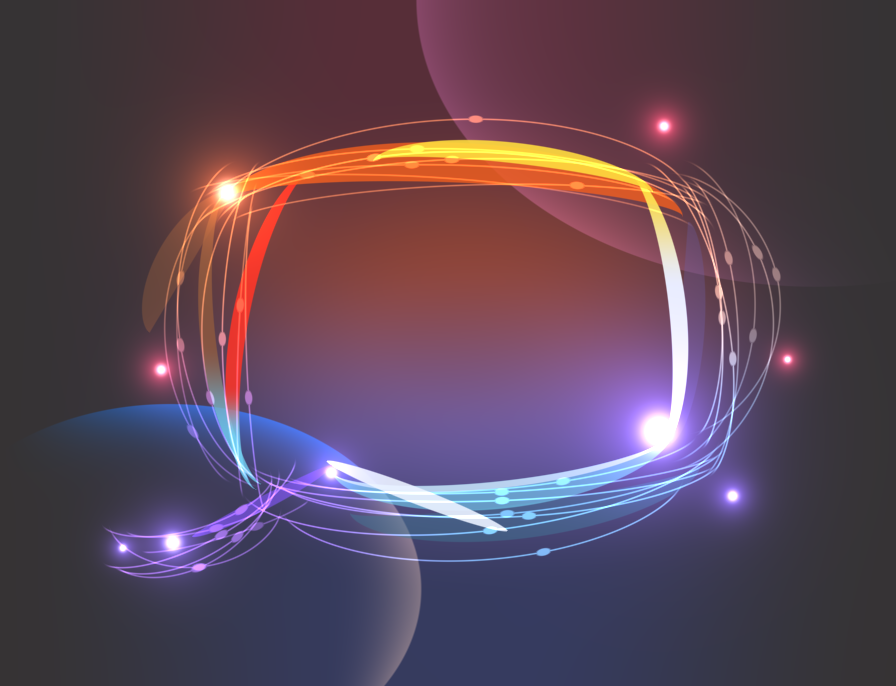
This background is drawn by a WebGL 1 fragment shader. Its source:

```glsl
precision highp float;
uniform vec2 u_resolution;

const float ASPECT = 1.306;
const float ROUNDNESS = 0.6;
const float THREAD_WIDTH = 0.0011;
const float THREAD_LIGHT = 0.62;
const int SIDES = 5;
const int THREADS_PER_SIDE = 7;

const vec3 CHARCOAL = vec3(0.21, 0.20, 0.205);
const vec3 NAVY = vec3(0.21, 0.23, 0.37);
const vec3 MAROON = vec3(0.34, 0.18, 0.22);
const vec3 RUST = vec3(0.57, 0.27, 0.21);
const vec3 PERIWINKLE = vec3(0.42, 0.37, 0.66);
const vec3 ORANGE = vec3(0.95, 0.37, 0.12);
const vec3 YELLOW = vec3(1.0, 0.86, 0.24);
const vec3 RED = vec3(1.0, 0.20, 0.15);
const vec3 PINK = vec3(1.0, 0.22, 0.38);
const vec3 CYAN = vec3(0.45, 0.82, 0.95);
const vec3 TEAL = vec3(0.25, 0.47, 0.58);
const vec3 VIOLET = vec3(0.52, 0.34, 1.0);
const vec3 ICE = vec3(0.92, 0.95, 1.0);
const vec3 BRONZE = vec3(0.55, 0.35, 0.24);

float hash(float n) {
  n = fract(n * 0.1031);
  n *= n + 33.33;
  n *= n + n;
  return fract(n);
}

// Position along a chord (0 to 1) and height to its left
vec2 chordFrame(vec2 p, vec2 a, vec2 b) {
  vec2 d = b - a;
  return vec2(dot(p - a, d) / dot(d, d), dot(p - a, vec2(-d.y, d.x)) / length(d));
}

// Signed distance to a rounded bow over the chord
float bowDistance(vec2 c, float span, float bulge) {
  float q = clamp(4.0 * c.x * (1.0 - c.x), 0.001, 1.0);
  float slope = bulge * ROUNDNESS * pow(q, ROUNDNESS - 1.0) * 4.0 * (1.0 - 2.0 * c.x) / span;
  return (c.y - bulge * pow(q, ROUNDNESS)) * inversesqrt(1.0 + slope * slope);
}

// Filled area between two bows on one chord
float crescent(vec2 p, vec2 a, vec2 b, float outer, float inner) {
  float px = 0.9 / u_resolution.y;
  float span = distance(a, b);
  vec2 c = chordFrame(p, a, b);
  float fill = smoothstep(-px, px, -bowDistance(c, span, outer))
             * smoothstep(-px, px, bowDistance(c, span, inner));
  return fill * step(0.0, c.x) * step(c.x, 1.0);
}

vec3 neon(vec2 p) {
  vec3 cool = mix(vec3(0.72, 0.42, 1.0), CYAN, smoothstep(0.4, 0.75, p.x));
  vec3 warm = mix(vec3(1.0, 0.58, 0.28), vec3(0.9, 0.75, 0.65), smoothstep(0.95, 1.1, p.x));
  return mix(cool, warm, smoothstep(0.33, 0.62, p.y));
}

vec3 threads(vec2 p) {
  float px = 0.9 / u_resolution.y;
  float light = 0.0;
  for (int side = 0; side < SIDES; side++) {
    vec2 a = vec2(0.31, 0.68), b = vec2(1.02, 0.69);
    vec2 bulges = vec2(0.045, 0.13);
    if (side == 1) { a = vec2(0.38, 0.28); b = vec2(0.35, 0.74); bulges = vec2(0.01, 0.12); }
    if (side == 2) { a = vec2(0.97, 0.74); b = vec2(1.00, 0.33); bulges = vec2(0.01, 0.16); }
    if (side == 3) { a = vec2(1.03, 0.34); b = vec2(0.39, 0.29); bulges = vec2(0.04, 0.10); }
    if (side == 4) { a = vec2(0.42, 0.30); b = vec2(0.17, 0.21); bulges = vec2(0.01, 0.08); }
    for (int i = 0; i < THREADS_PER_SIDE; i++) {
      float id = float(side * THREADS_PER_SIDE + i) * 7.0 + 3.0;
      vec2 start = a + 0.075 * (vec2(hash(id), hash(id + 1.0)) - 0.5);
      vec2 end = b + 0.075 * (vec2(hash(id + 2.0), hash(id + 3.0)) - 0.5);
      float span = distance(start, end);
      vec2 c = chordFrame(p, start, end);
      float d = bowDistance(c, span, mix(bulges.x, bulges.y, hash(id + 4.0)));
      float ends = smoothstep(0.0, 0.04, c.x) * (1.0 - smoothstep(0.96, 1.0, c.x));
      float line = 1.0 - smoothstep(THREAD_WIDTH - px, THREAD_WIDTH + px, abs(d));
      float bead = length(vec2((c.x - mix(0.2, 0.8, hash(id + 5.0))) * span * 0.5, d));
      line = max(line, 1.0 - smoothstep(0.004, 0.004 + 2.0 * px, bead));
      light += line * ends * mix(0.5, 1.0, hash(id + 6.0));
    }
  }
  return neon(p) * min(light, 1.4) * THREAD_LIGHT;
}

vec3 flare(vec2 p, vec2 at, vec3 tint, float size) {
  float r = distance(p, at) / size;
  return tint * exp(-r) + exp(-r * r * 7.0);
}

void main() {
  vec2 p = gl_FragCoord.xy / u_resolution * vec2(ASPECT, 1.0);

  // Backdrop and inner glow
  float middle = 1.0 - smoothstep(0.15, 1.0, abs(p.x - 0.653) / 0.65);
  vec3 col = mix(CHARCOAL, mix(NAVY, MAROON, smoothstep(0.1, 0.9, p.y)), middle);
  float glow = 1.0 - smoothstep(0.3, 1.5, length((p - vec2(0.68, 0.5)) / vec2(0.36, 0.25)));
  col = mix(col, mix(PERIWINKLE, RUST, smoothstep(0.3, 0.66, p.y)), glow);

  // Translucent discs
  vec2 high = (p - vec2(1.19, 1.0)) / vec2(0.583, 0.418);
  float k = length(high);
  float inside = 1.0 - smoothstep(0.997, 1.003, k);
  col += inside * vec3(0.17, 0.09, 0.17) * (0.12 + exp(-7.0 * abs(1.0 - k)))
       * (1.0 - smoothstep(0.75, 1.35, p.x));
  vec2 low = (p - vec2(0.247, 0.141)) / vec2(0.367, 0.27);
  k = length(low);
  inside = 1.0 - smoothstep(0.995, 1.005, k);
  col += inside * exp(-6.0 * abs(1.0 - k)) * (vec3(-0.06, 0.18, 0.48) * smoothstep(0.35, 0.95, low.y)
       * smoothstep(0.0, 0.28, p.x) + vec3(0.30, 0.23, 0.15) * smoothstep(0.6, 0.95, low.x));

  // Ribbons: left, top, right, bottom
  col = mix(col, BRONZE, 0.45 * crescent(p, vec2(0.218, 0.515), vec2(0.34, 0.719), 0.05, 0.0));
  vec3 leftTint = mix(CYAN, BRONZE, smoothstep(0.36, 0.5, p.y));
  col = mix(col, leftTint, 0.8 * crescent(p, vec2(0.383, 0.294), vec2(0.332, 0.719), 0.065, 0.043));
  vec3 redTint = mix(CYAN, RED, smoothstep(0.36, 0.44, p.y));
  col = mix(col, redTint, 0.85 * crescent(p, vec2(0.374, 0.286), vec2(0.459, 0.754), 0.08, 0.056));
  col = mix(col, ORANGE, 0.8 * crescent(p, vec2(0.332, 0.711), vec2(0.995, 0.685), 0.094, 0.036));
  col = mix(col, YELLOW, 0.9 * crescent(p, vec2(0.544, 0.765), vec2(0.952, 0.719), 0.05, 0.02));
  col = mix(col, PERIWINKLE, 0.3 * crescent(p, vec2(1.003, 0.677), vec2(0.978, 0.354), 0.036, 0.0));
  vec3 rightTint = mix(ICE, YELLOW, smoothstep(0.58, 0.74, p.y));
  col = mix(col, rightTint, 0.95 * crescent(p, vec2(0.918, 0.745), vec2(0.961, 0.345), 0.061, 0.036));
  col = mix(col, TEAL, 0.45 * crescent(p, vec2(1.02, 0.32), vec2(0.51, 0.252), 0.07, 0.02));
  col = mix(col, CYAN, 0.6 * crescent(p, vec2(0.978, 0.367), vec2(0.485, 0.311), 0.08, 0.04));
  col = mix(col, ICE, 0.6 * crescent(p, vec2(0.978, 0.367), vec2(0.485, 0.311), 0.05, 0.04));
  col = mix(col, ICE, 0.9 * crescent(p, vec2(0.74, 0.226), vec2(0.476, 0.328), 0.012, -0.012));
  col = mix(col, VIOLET, 0.6 * crescent(p, vec2(0.485, 0.323), vec2(0.28, 0.218), 0.014, -0.006));

  // Threads and lights
  col += threads(p);
  col += flare(p, vec2(0.332, 0.719), ORANGE, 0.04);
  col += flare(p, vec2(0.961, 0.371), VIOLET, 0.065);
  col += flare(p, vec2(0.968, 0.816), PINK, 0.018);
  col += flare(p, vec2(0.235, 0.461), PINK, 0.018);
  col += flare(p, vec2(1.148, 0.476), PINK, 0.012);
  col += flare(p, vec2(1.068, 0.277), VIOLET, 0.018);
  col += flare(p, vec2(0.252, 0.209), VIOLET, 0.028);
  col += flare(p, vec2(0.179, 0.201), VIOLET, 0.012);
  col += flare(p, vec2(0.483, 0.311), VIOLET, 0.02);

  gl_FragColor = vec4(clamp(col, 0.0, 1.0), 1.0);
}
```
